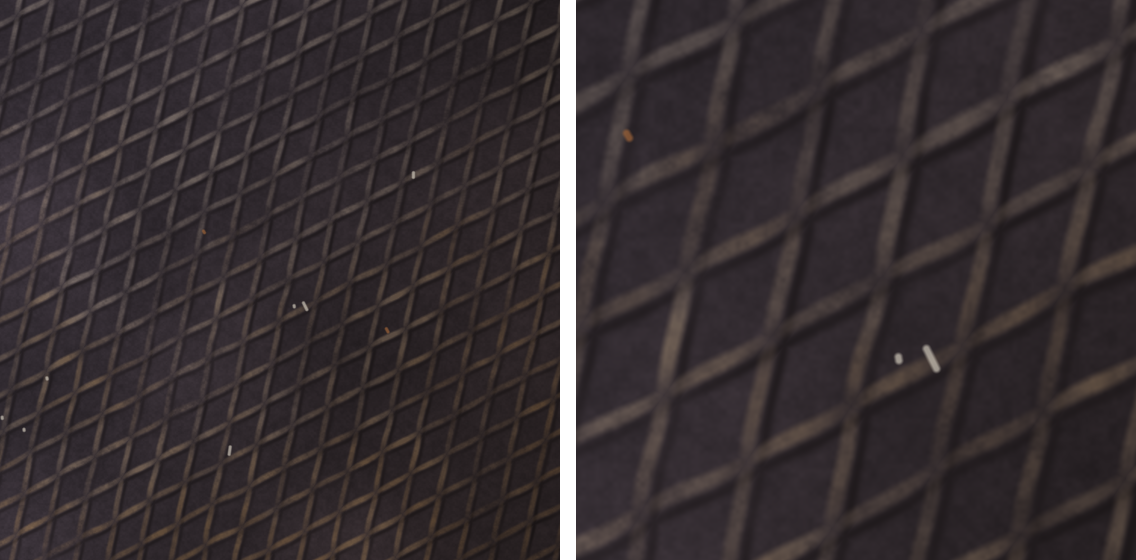
Left, the full canvas; right, a detail of the centre.
Write a Shadertoy shader that draws this texture.

```glsl
#define COUNT vec2(17.5, 15.1)      // ridges across, ridges down
#define LEAN vec2(0.188, 0.53)      // steep and shallow ridge slants
#define NODE vec2(0.4635, 0.5404)   // one crossing of the lattice
#define RIDGE_HALF 0.0043
#define RIDGE_SOFT 0.0029
#define WARP 0.0045
#define SPECKS 9
#define RUBBER vec3(0.178, 0.158, 0.182)
#define GROOVE vec3(0.118, 0.102, 0.114)
#define GREY_WEAR vec3(0.400, 0.368, 0.356)
#define BROWN_WEAR vec3(0.385, 0.315, 0.245)

float hash(vec2 p) {
    return fract(sin(dot(p, vec2(127.1, 311.7))) * 43758.5453);
}

float noise(vec2 p) {
    vec2 i = floor(p), f = fract(p);
    f = f * f * (3.0 - 2.0 * f);
    return mix(mix(hash(i), hash(i + vec2(1, 0)), f.x),
               mix(hash(i + vec2(0, 1)), hash(i + vec2(1, 1)), f.x), f.y);
}

float fbm(vec2 p) {
    float sum = 0.0, gain = 0.5;
    for (int i = 0; i < 4; i++) {
        sum += gain * noise(p);
        p = p * 2.03 + 17.3;
        gain *= 0.5;
    }
    return sum / 0.9375;
}

// Offset from the nearest ridge, in canvas units
float ridgeOffset(float t, float spacing) {
    return (t - round(t)) * spacing;
}

// Soft ridge whose half width varies with its wear
float ridgeMask(float offset, float wear, float pixel) {
    float soft = max(RIDGE_SOFT, pixel);
    float halfWidth = RIDGE_HALF * mix(0.8, 1.1, wear);
    return 1.0 - smoothstep(halfWidth - soft, halfWidth + soft, abs(offset));
}

// Worn strength of one segment: bright midway, dim at the crossings
float segmentWear(float across, float along, float seed) {
    float middle = sin(3.14159 * fract(along));
    float tone = hash(vec2(round(across), floor(along)) + seed);
    return (0.2 + 0.8 * pow(middle, 0.8)) * mix(0.62, 1.12, tone);
}

void mainImage(out vec4 fragColor, in vec2 fragCoord) {
    vec2 uv = fragCoord / iResolution.xy;
    float pixel = 1.0 / min(iResolution.x, iResolution.y);

    // Slanted lattice with slightly uneven ridges
    vec2 bend = vec2(noise(uv * 16.0), noise(uv * 16.0 + 40.0)) - 0.5;
    vec2 p = uv - NODE + WARP * bend;
    vec2 lattice = (p - LEAN * p.yx) * COUNT;
    vec2 spacing = inversesqrt(1.0 + LEAN * LEAN) / COUNT;
    vec2 sway = 0.0007 * sin(6.28318 * lattice.yx);
    float steep = ridgeOffset(lattice.x, spacing.x) + sway.x;
    float shallow = ridgeOffset(lattice.y, spacing.y) - sway.y;

    // Recessed rubber with a fine grain
    float grain = noise(uv * 190.0) * 0.6 + noise(uv * 370.0) * 0.4 - 0.5;
    float patches = fbm(uv * 5.0 + 3.0);
    float mottle = noise(uv * 75.0 + 31.0) - 0.5;
    vec3 color = RUBBER * (0.86 + 0.32 * patches + 0.2 * grain + 0.1 * mottle);

    // Shade on the right of steep ridges and under shallow ones
    float shade = max(exp(-pow((steep - 0.0090) / 0.0036, 2.0)),
                      exp(-pow((shallow + 0.0090) / 0.0036, 2.0)));
    color = mix(color, GROOVE, shade * mix(0.35, 0.95, noise(uv * 22.0 + 5.0)));

    // Worn ridge tops, greyer toward the top and browner below
    float steepWear = segmentWear(lattice.x, lattice.y, 3.0);
    float shallowWear = segmentWear(lattice.y, lattice.x, 51.0);
    float wear = max(0.82 * steepWear * ridgeMask(steep, steepWear, pixel),
                     shallowWear * ridgeMask(shallow, shallowWear, pixel));
    wear *= 0.22 + 1.1 * fbm(uv * 7.0 + 8.0) + 0.35 * grain + 0.3 * mottle;
    float rust = smoothstep(0.25, 0.8, 0.75 - 0.55 * uv.y + 0.7 * (fbm(uv * 6.0 + 21.0) - 0.5));
    vec3 wearColor = mix(GREY_WEAR, BROWN_WEAR, rust);
    color = mix(color, wearColor, clamp(wear, 0.0, 1.0));

    // Broad light: paler upper left, warm and dim lower right
    float dim = smoothstep(0.1, 1.4, uv.x + 0.45 * (1.0 - uv.y));
    color *= mix(vec3(1.24, 1.22, 1.22), vec3(0.83, 0.77, 0.70), dim);
    color *= 0.82 + 0.36 * noise(uv * 3.2 + 11.0);

    // Scattered pale lint and crumbs
    for (int i = 0; i < SPECKS; i++) {
        float id = float(i);
        vec2 center = vec2(hash(vec2(id, 2.7)), hash(vec2(id, 9.1)));
        float angle = 1.2 + 1.4 * hash(vec2(id, 5.3));
        vec2 axis = vec2(cos(angle), sin(angle));
        float reach = mix(0.001, 0.010, pow(hash(vec2(id, 7.9)), 6.0));
        vec2 d = uv - center;
        d -= axis * clamp(dot(d, axis), -reach, reach);
        float speck = 1.0 - smoothstep(0.0008, 0.0028 + pixel, length(d));
        vec3 tint = mix(vec3(0.78, 0.75, 0.70), vec3(0.60, 0.38, 0.22),
                        step(0.75, hash(vec2(id, 4.4))));
        color = mix(color, tint, 0.75 * speck);
    }

    fragColor = vec4(color, 1.0);
}
```
